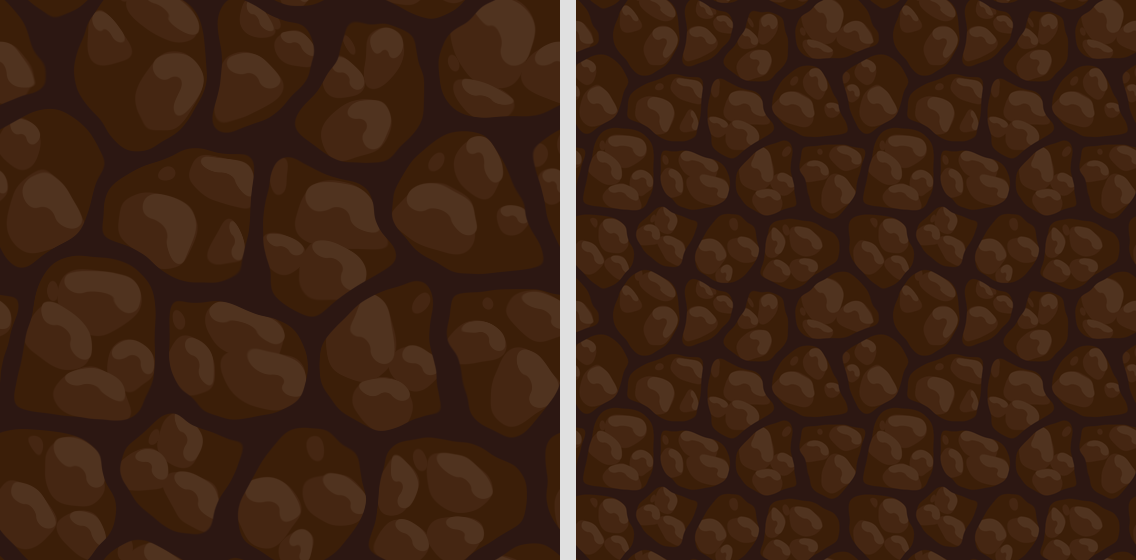
Left: one tile. Right: repeated 2 by 2.
Give the GLSL for this texture, as a WebGL 2 fragment shader.

```glsl
#version 300 es
precision highp float;

#define GRID 4.0          // stones per side, even so that staggered rows wrap
#define JITTER 0.52
#define WARP 0.20
#define SEAM 0.058        // half width of the seams
#define ROUNDING 15.0     // lower means rounder corners
#define LUMP_SPREAD 0.49
#define LIGHT_ANGLE 0.85
#define SEAM_COLOR vec3(0.172, 0.090, 0.070)
#define STONE_COLOR vec3(0.232, 0.117, 0.031)
#define LUMP_COLOR vec3(0.270, 0.149, 0.071)
#define SHINE_COLOR vec3(0.314, 0.200, 0.121)

uniform vec2 u_resolution;
out vec4 fragColor;

const float TAU = 6.2831853;
vec2 rivals[25];          // neighbouring seeds, relative to the own seed

// Integer hash of a wrapped lattice cell
vec3 hash(vec2 cell, float period, uint salt) {
    uvec3 v = uvec3(uvec2(mod(cell, period)), salt);
    v = v * 1664525u + 1013904223u;
    v.x += v.y * v.z; v.y += v.z * v.x; v.z += v.x * v.y;
    v ^= v >> 16u;
    v.x += v.y * v.z; v.y += v.z * v.x; v.z += v.x * v.y;
    return vec3(v >> 8u) / 16777216.0;
}

// Smooth wrapping noise, two channels centred on zero
vec2 noise(vec2 p, float period, uint salt) {
    vec2 i = floor(p), f = fract(p);
    f = f * f * f * (f * (f * 6.0 - 15.0) + 10.0);
    vec2 low = mix(hash(i, period, salt).xy, hash(i + vec2(1, 0), period, salt).xy, f.x);
    vec2 high = mix(hash(i + vec2(0, 1), period, salt).xy, hash(i + 1.0, period, salt).xy, f.x);
    return mix(low, high, f.y) - 0.5;
}

vec2 seedOf(vec2 cell) {
    float stagger = 0.5 * mod(cell.y, 2.0) - 0.25;
    return cell + 0.5 + vec2(stagger, 0.0) + JITTER * (hash(cell, GRID, 3u).xy - 0.5);
}

vec2 neighbour(int n) { return vec2(n % 5 - 2, n / 5 - 2); }

// Rounded distance from a point in the stone to its border
float borderDistance(vec2 p) {
    float sum = 0.0;
    for (int n = 0; n < 25; n++) {
        if (n == 12) continue;
        sum += exp(-ROUNDING * dot(0.5 * rivals[n] - p, normalize(rivals[n])));
    }
    return -log(sum) / ROUNDING;
}

// Distance from the seed to the border along a direction
float reach(vec2 dir) {
    float t = 1.0;
    for (int n = 0; n < 25; n++) {
        if (n == 12) continue;
        t = min(t, 0.5 * dot(rivals[n], rivals[n]) / max(dot(dir, rivals[n]), 0.001));
    }
    return t;
}

float arcDistance(vec2 p, float halfAngle, float radius, float halfWidth) {
    vec2 tip = vec2(sin(halfAngle), cos(halfAngle));
    p.x = abs(p.x);
    float d = tip.y * p.x > tip.x * p.y ? length(p - tip * radius) : abs(length(p) - radius);
    return d - halfWidth;
}

vec2 direction(float angle) { return vec2(cos(angle), sin(angle)); }

void main() {
    vec2 p = gl_FragCoord.xy / u_resolution * GRID;
    float blur = 0.75 * GRID / min(u_resolution.x, u_resolution.y);
    p += WARP * noise(p * 2.0, GRID * 2.0, 7u) + 0.2 * WARP * noise(p * 5.0, GRID * 5.0, 8u);

    // Nearest seed and its neighbours
    vec2 home = floor(p), cell = home;
    float nearest = 100.0;
    for (int n = 0; n < 25; n++) {
        vec2 candidate = home + neighbour(n);
        float d = distance(p, seedOf(candidate));
        if (d < nearest) { nearest = d; cell = candidate; }
    }
    vec2 seed = seedOf(cell);
    for (int n = 0; n < 25; n++) rivals[n] = seedOf(cell + neighbour(n)) - seed;
    vec2 local = p - seed;

    // Lumps around the seed, each with a curved shine
    vec3 traits = hash(cell, GRID, 11u);
    int count = traits.x < 0.7 ? 3 : 4;
    float stepAngle = TAU / float(count);
    float lump = 1.0, shine = 1.0;
    for (int i = 0; i < count; i++) {
        vec3 h = hash(cell, GRID, 20u + uint(i));
        vec3 k = hash(cell, GRID, 40u + uint(i));
        vec2 dir = direction(stepAngle * (float(i) + traits.y + 0.35 * (h.x - 0.5)));
        vec2 center = dir * reach(dir) * LUMP_SPREAD;
        float size = clamp(borderDistance(center) - 0.035, 0.06, 0.78 / float(count));
        size *= mix(0.85, 1.06, k.z);
        vec2 axis = direction(LIGHT_ANGLE + 0.9 * (h.y - 0.5));
        vec2 q = local - center;
        q = vec2(dot(q, vec2(axis.y, -axis.x)) / mix(1.05, 1.35, h.z), dot(q, axis));
        shine = min(shine, arcDistance(q, mix(0.75, 1.2, k.x), size * 0.65, size * 0.35));
        float ripple = 1.0 + 0.06 * sin(3.0 * atan(q.y, q.x) + TAU * k.y);
        q.y *= q.y < 0.0 ? 0.87 : 1.0;
        lump = min(lump, length(q) - size * ripple);
    }

    // One small pebble between two lumps
    vec2 pebbleDir = direction(stepAngle * (traits.y + 0.5));
    vec2 pebble = local - pebbleDir * reach(pebbleDir) * 0.68;
    lump = min(lump, length(pebble * vec2(1.0, 0.8)) - mix(0.03, 0.07, traits.z));

    // Flat layers
    vec3 color = mix(LUMP_COLOR, STONE_COLOR, smoothstep(-blur, blur, lump));
    color = mix(SHINE_COLOR, color, smoothstep(-blur, blur, shine));
    color = mix(SEAM_COLOR, color, smoothstep(-blur, blur, borderDistance(local) - SEAM));
    fragColor = vec4(color, 1.0);
}
```
